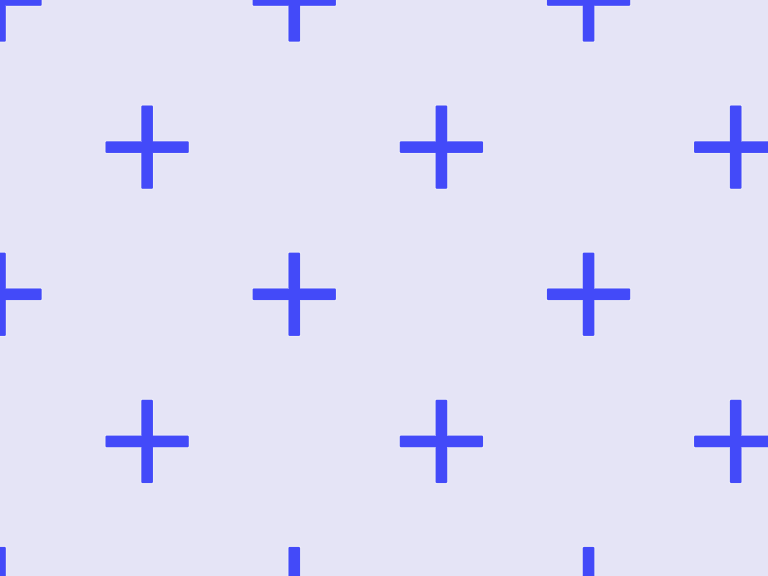
This pattern is drawn by a WebGL 2 fragment shader. Its source:

```glsl
#version 300 es
precision highp float;
// Blue plus signs in staggered rows on a pale lavender ground.
// Two square lattices, half a period apart, each fold space around one plus;
// the plus is the union of two slightly rounded bars.

uniform vec2 u_resolution;
out vec4 fragColor;

// Lengths are in canvas heights
const float PERIOD = 0.5109;
const float ARM_LENGTH = 0.0723;
const float ARM_HALF_WIDTH = 0.0101;
const float CORNER_RADIUS = 0.0024;
const float RIM_WIDTH = 0.0018;

const vec3 GROUND = vec3(0.898, 0.896, 0.966);
const vec3 RIM = vec3(0.925, 0.925, 0.970);
const vec3 INK = vec3(0.262, 0.290, 0.975);

// Signed distance to a rounded box centred on the origin
float roundedBox(vec2 p, vec2 halfSize, float radius) {
    vec2 q = abs(p) - halfSize + radius;
    return length(max(q, 0.0)) + min(max(q.x, q.y), 0.0) - radius;
}

// Signed distance to a plus made of two crossed bars
float plusShape(vec2 p, float armLength, float halfWidth, float radius) {
    vec2 bar = vec2(armLength, halfWidth);
    return min(roundedBox(p, bar, radius), roundedBox(p, bar.yx, radius));
}

// Offset from the nearest point of a square lattice
vec2 foldLattice(vec2 p, float period) {
    return (fract(p / period + 0.5) - 0.5) * period;
}

// Antialiased coverage of the inside of a distance field
float coverage(float dist, float pixel) {
    return clamp(0.5 - dist / pixel, 0.0, 1.0);
}

void main() {
    float pixel = 1.0 / u_resolution.y;

    // Anchor the lattice to the top left corner
    vec2 p = gl_FragCoord.xy * pixel - vec2(0.0, 1.0);

    // Nearest plus of the two staggered lattices
    vec2 even = foldLattice(p, PERIOD);
    vec2 odd = foldLattice(p - 0.5 * PERIOD, PERIOD);
    float dist = min(
        plusShape(even, ARM_LENGTH, ARM_HALF_WIDTH, CORNER_RADIUS),
        plusShape(odd, ARM_LENGTH, ARM_HALF_WIDTH, CORNER_RADIUS));

    // Ground, faint light rim, then ink
    vec3 color = mix(GROUND, RIM, coverage(dist - RIM_WIDTH, pixel));
    color = mix(color, INK, coverage(dist, pixel));
    fragColor = vec4(color, 1.0);
}
```
